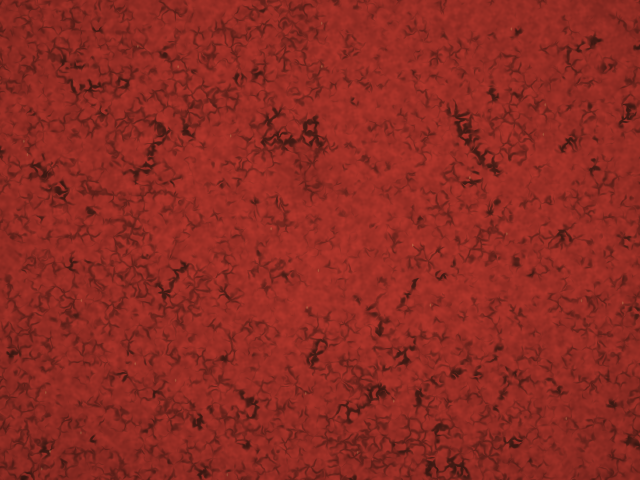
Give the GLSL for this texture, as a Shadertoy shader.

```glsl
#define CRACK_SCALE 47.0
#define CRACK_WIDTH 0.10
#define CRACK_DEPTH 0.60
#define PIT_AMOUNT 0.70
#define GRAIN 0.11
#define VIGNETTE 0.17
#define PAINT_RED vec3(0.627, 0.188, 0.152)
#define CRACK_BROWN vec3(0.270, 0.105, 0.080)
#define PIT_DARK vec3(0.190, 0.090, 0.065)
#define FLECK_TAN vec3(0.720, 0.430, 0.270)

vec2 hash2(vec2 p) {
    vec3 q = fract(p.xyx * vec3(0.1031, 0.1030, 0.0973));
    q += dot(q, q.yzx + 33.33);
    return fract((q.xx + q.yz) * q.zy);
}

float noise(vec2 p) {
    vec2 i = floor(p), f = fract(p);
    f = f * f * (3.0 - 2.0 * f);
    float low = mix(hash2(i).x, hash2(i + vec2(1, 0)).x, f.x);
    float high = mix(hash2(i + vec2(0, 1)).x, hash2(i + vec2(1, 1)).x, f.x);
    return mix(low, high, f.y);
}

float fbm(vec2 p) {
    float sum = 0.0, amp = 0.5;
    for (int i = 0; i < 4; i++) {
        sum += amp * noise(p);
        p = mat2(1.6, 1.2, -1.2, 1.6) * p + 7.3;
        amp *= 0.5;
    }
    return sum / 0.9375;
}

// Distance to the nearest border between irregular cells
float cellBorder(vec2 p) {
    vec2 cell = floor(p), f = fract(p), nearest = vec2(0.0);
    float best = 8.0, border = 8.0;
    for (int y = -1; y <= 1; y++)
    for (int x = -1; x <= 1; x++) {
        vec2 g = vec2(x, y);
        vec2 r = g + hash2(cell + g + 50.0) - f;
        float d = dot(r, r);
        if (d < best) { best = d; nearest = r; }
    }
    for (int y = -2; y <= 2; y++)
    for (int x = -2; x <= 2; x++) {
        vec2 g = vec2(x, y);
        vec2 r = g + hash2(cell + g + 50.0) - f;
        vec2 across = r - nearest;
        if (dot(across, across) > 1e-4)
            border = min(border, dot(0.5 * (r + nearest), normalize(across)));
    }
    return border;
}

// Sparse, tiny upright chips of pale grit
float flecks(vec2 uv) {
    vec2 p = uv * 26.0, cell = floor(p);
    vec2 h = hash2(cell + 211.0);
    vec2 d = (fract(p) - 0.25 - 0.5 * h) * vec2(1.6, 0.9);
    return step(0.965, hash2(cell + 97.0).y) * (1.0 - smoothstep(0.02, 0.11, length(d)));
}

void mainImage(out vec4 fragColor, in vec2 fragCoord) {
    vec2 screen = fragCoord / iResolution.xy;
    vec2 uv = fragCoord / iResolution.y;

    // Ragged crack network, broken into pieces about one cell long
    vec2 p = uv * CRACK_SCALE;
    vec2 warp = vec2(noise(p * 1.3), noise(p * 1.3 + 31.7)) - 0.5;
    warp += 0.5 * vec2(noise(p * 2.9 + 5.0), noise(p * 2.9 + 61.0)) - 0.25;
    float border = cellBorder(p + 0.65 * warp);
    float region = fbm(uv * 5.0 + 3.0) - 0.5 + 0.22 * (0.5 - screen.y);
    mat2 turn = mat2(0.8, 0.6, -0.6, 0.8);
    float breaks = 0.65 * noise(turn * p * 1.05 + 12.0) + 0.35 * noise(p * 2.1 + 77.0);
    float open = smoothstep(0.32, 0.74, breaks + 0.40 * region);
    float width = CRACK_WIDTH * (0.3 + 1.4 * open);
    float crack = (1.0 - smoothstep(0.0, width + 0.13, border)) * open;

    // Small dark pits where the cracks widen
    float weak = 0.65 * noise(turn * uv * 27.0 + 41.0) + 0.35 * breaks + 0.25 * region;
    float pitZone = smoothstep(0.68, 0.82, weak);
    float pit = pitZone * (1.0 - smoothstep(0.06, 0.32, border));

    // Painted surface with mottling, grain and light falloff
    vec2 centred = screen - vec2(0.52, 0.55);
    float light = 1.02 - VIGNETTE * dot(centred, centred) * 2.0;
    light += 0.04 * (fbm(uv * 5.0 + 23.0) - 0.5);
    light += GRAIN * (noise(turn * uv * 170.0) - 0.5);
    light += 0.16 * (noise(turn * p * 1.7 + 9.0) - 0.5);
    vec2 stain = (uv - vec2(0.63, 0.64)) * vec2(1.0, 0.8);
    light -= 0.14 * exp(-dot(stain, stain) * 500.0);

    vec3 colour = mix(PAINT_RED, CRACK_BROWN, CRACK_DEPTH * crack);
    colour = mix(colour, PIT_DARK, PIT_AMOUNT * pit);
    colour = mix(colour, FLECK_TAN, 0.6 * flecks(uv));
    fragColor = vec4(colour * light, 1.0);
}
```
